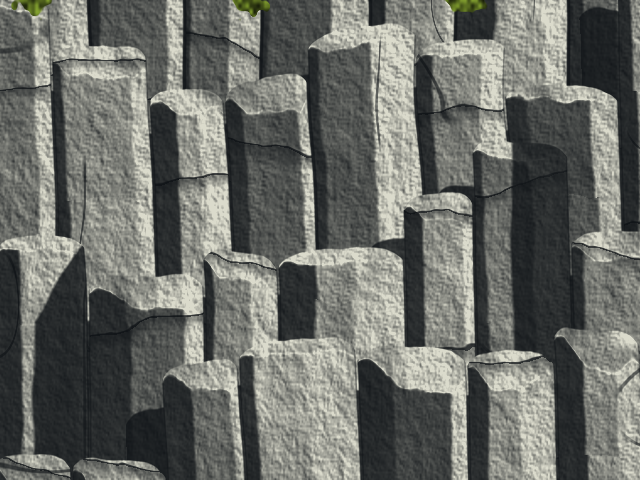
A Shadertoy shader for this texture:

```glsl
const float COLUMN_WIDTH = 0.2;
const float ROWS = 4.0;
const vec2 SHADOW_REACH = vec2(0.075, 0.09);
const vec3 SHADE_COLOR = vec3(0.05, 0.065, 0.08);
const vec3 SUN_COLOR = vec3(0.82, 0.82, 0.765);
const vec3 LEAF_COLOR = vec3(0.36, 0.44, 0.13);

float hash(vec2 p) {
    return fract(sin(dot(p, vec2(127.1, 311.7))) * 43758.5453);
}

float noise(vec2 p) {
    vec2 i = floor(p), f = fract(p);
    f = f * f * (3.0 - 2.0 * f);
    return mix(mix(hash(i), hash(i + vec2(1, 0)), f.x),
               mix(hash(i + vec2(0, 1)), hash(i + vec2(1, 1)), f.x), f.y);
}

float fbm(vec2 p, float gain) {
    float sum = 0.0, amp = 0.5;
    for (int i = 0; i < 4; i++) {
        sum += amp * noise(p);
        p = p * 2.03 + 17.3;
        amp *= gain;
    }
    return sum;
}

float jointAt(float i, float row) {
    return i + 0.4 * (hash(vec2(i, row + 3.0)) - 0.5);
}

// Column under p: x = id, y = position across it (0..1), z = its width
vec3 locate(vec2 p, float row) {
    float wobble = 0.014 * (noise(p * vec2(2.0, 5.0) + row * 9.0) - 0.5);
    float u = (p.x + 0.035 * p.y + wobble) / COLUMN_WIDTH + row * 0.43;
    float id = floor(u);
    if (u < jointAt(id, row)) id -= 1.0;
    else if (u > jointAt(id + 1.0, row)) id += 1.0;
    float a = jointAt(id, row), b = jointAt(id + 1.0, row);
    return vec3(id, (u - a) / (b - a), (b - a) * COLUMN_WIDTH);
}

// Height of the broken upper outline
float outline(vec2 p, vec3 col, float row) {
    vec2 key = vec2(col.x, row);
    float top = 1.17 - 0.38 * row + 0.3 * hash(key + 7.1);
    float tilt = 0.07 * (hash(key + 2.7) - 0.5) * (col.y - 0.5);
    float rounding = 0.03 * pow(abs(2.0 * col.y - 1.0), 5.0);
    return top + tilt - rounding + 0.02 * (fbm(p * 13.0, 0.5) - 0.5);
}

float castShadow(vec2 p, float row) {
    vec2 q = p + SHADOW_REACH;
    float top = outline(q, locate(q, row + 1.0), row + 1.0);
    return smoothstep(0.0, 0.006, top - q.y) * step(row, ROWS - 1.5);
}

float columnLight(vec2 p, vec3 col, float row, float top, float aa) {
    vec2 key = vec2(col.x, row);
    float t = col.y, soft = aa / col.z + 0.012;

    // Horizontal breaks split the column into blocks
    float v = p.y / 0.3 + 5.0 * hash(key + 1.3) + 0.22 * (fbm(p * 9.0, 0.5) - 0.5)
            + 0.35 * t * (hash(key + 4.4) - 0.5);
    float block = floor(v), f = fract(v);
    float broken = step(0.5, hash(vec2(block, col.x + row * 5.0)));
    float below = step(0.5, hash(vec2(block + 1.0, col.x + row * 5.0)));
    float variety = hash(vec2(block + 0.5, col.x - row)) - 0.5;

    // Shaded left face, rough front face, sunlit right face
    float wander = 0.07 * (fbm(vec2(p.y * 8.0, col.x + row), 0.6) - 0.5);
    float leftRidge = mix(0.05, 0.38, hash(key + 5.9)) + wander + 0.05 * variety;
    float rightRidge = mix(0.58, 0.9, hash(key + 8.2)) - wander + 0.06 * variety;
    float light = mix(0.25, 0.72, hash(key + 6.6)) + 0.12 * variety;
    light = mix(light, 0.13, 1.0 - smoothstep(-soft, soft, t - leftRidge));
    light = mix(light, 0.84, smoothstep(-soft, soft, t - rightRidge));

    // Sloping cap with a worn bright rim
    float depth = mix(0.02, 0.085, hash(key + 9.5));
    float rim = top - 0.006 - depth * (smoothstep(0.0, leftRidge + 0.1, t)
              - 0.6 * smoothstep(rightRidge, 1.0, t))
              + 0.025 * (fbm(p * 22.0, 0.5) - 0.47);
    float cap = smoothstep(-aa, aa, p.y - rim);
    light = mix(light, 0.5 + 0.5 * noise(p * 16.0), cap);
    light += 0.2 * (1.0 - smoothstep(0.0, 0.005, abs(p.y - rim)));

    // Blotches, hairline cracks and breaks
    light *= 0.75 + 0.52 * fbm(p * vec2(8.0, 5.0) + row * 4.0, 0.6);
    float vein = abs(noise(p * vec2(9.0, 5.0) + key * 3.1) - 0.5);
    float veinMask = smoothstep(0.55, 0.7, noise(p * 5.0 + key));
    light *= 1.0 - 0.6 * veinMask * (1.0 - smoothstep(0.006, 0.02, vein));
    light *= 1.0 - 0.8 * broken * (1.0 - smoothstep(0.008, 0.018, f));
    light *= 1.0 - 0.4 * below * (1.0 - smoothstep(0.0, 0.12, 1.0 - f));

    // Cast shadow: from the row in front, and a wedge from the neighbour
    float start = mix(0.1, 1.1, hash(key + 3.8)) - 0.07 * row;
    float wedgeEdge = max(0.4, 0.9 + (p.y - start) * 3.5);
    wedgeEdge += 0.08 * (noise(p * 12.0) - 0.5);
    float wedge = step(0.6, hash(key + 0.6)) * smoothstep(-soft, soft, t - wedgeEdge);
    light = mix(light, 0.03 + 0.14 * light, max(wedge, castShadow(p, row)));

    float seam = min(t, 1.0 - t) * col.z;
    return light * smoothstep(0.0, 0.006, seam);
}

void mainImage(out vec4 fragColor, in vec2 fragCoord) {
    vec2 p = fragCoord / iResolution.y;
    float aa = 1.0 / iResolution.y;

    // Stack the rows of columns from back to front
    float light = 0.05;
    for (float row = 0.0; row < ROWS; row++) {
        vec3 col = locate(p, row);
        float top = outline(p, col, row);
        float inside = smoothstep(-aa, aa, top - p.y);
        inside *= smoothstep(0.0, 2.0 * aa, min(col.y, 1.0 - col.y) * col.z);
        if (inside > 0.0) light = mix(light, columnLight(p, col, row, top, aa), inside);
    }

    // Pitted stone grain lit from the upper right
    vec2 grain = p * vec2(34.0, 26.0);
    float relief = fbm(grain, 0.75) - fbm(grain + vec2(0.13, 0.1), 0.75);
    light *= clamp(1.0 + 1.5 * relief, 0.4, 1.6);
    vec3 color = mix(SHADE_COLOR, SUN_COLOR, clamp(light, 0.0, 1.05));

    // Small tufts along the upper edge
    vec2 tuft = vec2(mod(p.x + 0.155, 0.45) - 0.225, p.y - 1.0);
    float leaf = 0.02 + 0.03 * noise(p * 70.0) - length(tuft * vec2(0.9, 1.1));
    vec3 green = LEAF_COLOR * (0.25 + 1.2 * noise(p * vec2(130.0, 80.0)));
    color = mix(color, green, smoothstep(-0.002, 0.003, leaf));

    fragColor = vec4(color, 1.0);
}
```
